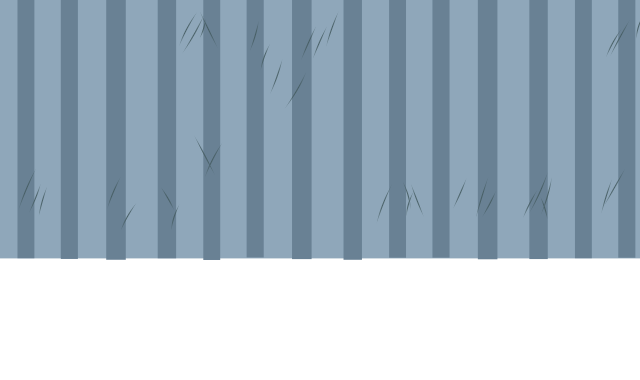
A Shadertoy shader for this pattern:

```glsl
// Striped wall of slate-blue boards in groups of four, with thin tapered scratches above a white floor.

float hash(float n) {
    return fract(sin(n * 12.9898 + 4.137) * 4375.85);
}

// Soft coverage of the span from a to b
float span(float x, float a, float b, float px) {
    return clamp((x - a) / px + 0.5, 0.0, 1.0) * clamp((b - x) / px + 0.5, 0.0, 1.0);
}

// Slightly bent stroke, widest in the middle and pointed at both ends
float scratch(vec2 q, float halfLength, float lean, float bend, float px) {
    float t = q.y / halfLength;
    float halfWidth = 0.0014 * max(1.0 - t * t, 0.0);
    float d = abs(q.x - lean * q.y - bend * (t * t - 0.5)) / sqrt(1.0 + lean * lean);
    return clamp((halfWidth - d) / px + 0.5, 0.0, 1.0) * min(1.0, 2.0 * halfWidth / px);
}

// Loose bundle of scratches, most of them leaning right
float scratchCluster(vec2 q, float seed, float px) {
    float ink = 0.0;
    int count = 2 + int(hash(seed + 0.7) * 3.0);
    for (int i = 0; i < count; i++) {
        float s = seed * 7.3 + float(i) * 1.91;
        vec2 offset = (vec2(hash(s), hash(s + 31.0)) - 0.5) * vec2(0.095, 0.085);
        float side = hash(s + 57.0) < 0.22 ? -1.0 : 1.0;
        float lean = side * mix(0.25, 0.6, hash(s + 73.0));
        float halfLength = mix(0.025, 0.055, hash(s + 91.0));
        float bend = (hash(s + 11.0) - 0.5) * 0.008;
        ink = max(ink, scratch(q - offset, halfLength, lean, bend, px));
    }
    return ink;
}

void mainImage(out vec4 fragColor, in vec2 fragCoord) {
    vec2 p = fragCoord / iResolution.y;
    float px = 1.0 / iResolution.y;

    // Wall and floor
    vec3 color = mix(vec3(1.0), vec3(0.56, 0.655, 0.73), clamp((p.y - 0.32) / px + 0.5, 0.0, 1.0));

    // Four uneven stripes per group, each with its own lower end
    float x = p.x - 0.026;
    float group = floor(x / 0.489);
    x -= group * 0.489 + 0.02;
    vec4 left = vec4(0.0, 0.114, 0.2335, 0.369);
    vec4 width = vec4(0.0445, 0.045, 0.0515, 0.0485);
    for (int k = 0; k < 4; k++) {
        float end = 0.32 + (hash(group * 4.0 + float(k)) - 0.6) * 0.007;
        float board = span(x, left[k], left[k] + width[k], px);
        color = mix(color, vec3(0.41, 0.505, 0.58), board * clamp((p.y - end) / px + 0.5, 0.0, 1.0));
    }

    // Scratches: a low row that rises near the middle, then a high row with a gap
    float ink = 0.0;
    for (int i = 0; i < 13; i++) {
        float n = float(i);
        vec2 center = vec2(0.1 + 0.191 * n, 0.455 + 0.03 * hash(n));
        if (i == 3) center += vec2(-0.09, 0.12);
        if (i == 4) center += vec2(-0.1, 0.33);
        if (i > 8) center = vec2(0.509 + 0.162 * (i == 12 ? 7.0 : n - 9.0), 0.89);
        ink = max(ink, scratchCluster(p - center, n + 1.0, px));
    }
    color = mix(color, vec3(0.27, 0.36, 0.38), ink * 0.9);

    fragColor = vec4(color, 1.0);
}
```
